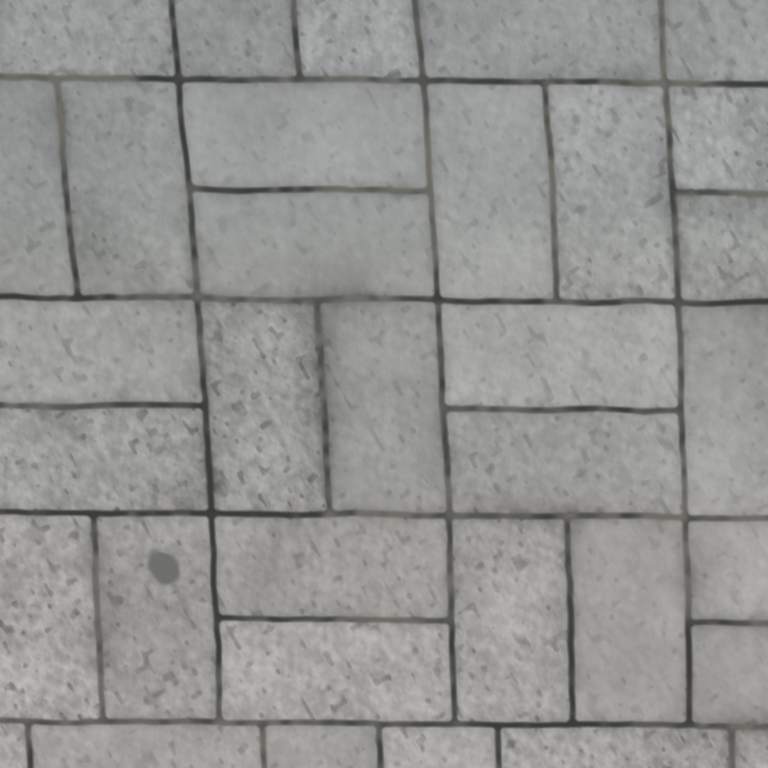
Reproduce this texture procedurally as a WebGL 2 fragment shader.

```glsl
#version 300 es
precision highp float;
// Basket-weave concrete paving: square cells hold two bricks each, turned by
// a quarter from cell to cell, on a slightly skewed and bowed grid. Rounded-box
// distances give the joints; layered value noise gives grain, pits and stains.

#define JOINT_HALF 0.0036   // half width of a joint
#define CORNER 0.006        // brick corner radius
#define SOFTNESS 0.0026     // blur of the joint edge
#define WOBBLE 0.0045       // unevenness of the joint lines
#define GRAIN_SCALE 125.0   // grains across the canvas
#define GRAIN_DEPTH 0.19    // contrast of the grain
#define PIT_DEPTH 0.13      // darkness of the pits
#define TONE_SPREAD 0.055   // brightness range between bricks
#define ROW_SHIFT 0.18      // sideways slip of the bottom course

uniform vec2 u_resolution;
out vec4 fragColor;

const vec3 COOL_GREY = vec3(0.595, 0.607, 0.603);
const vec3 WARM_GREY = vec3(0.640, 0.634, 0.620);
const vec3 JOINT_DARK = vec3(0.235, 0.240, 0.230);
const vec3 JOINT_DUSTY = vec3(0.430, 0.425, 0.405);
const vec3 STAIN_GREY = vec3(0.405, 0.410, 0.400);

float hash(vec2 p) {
  return fract(sin(dot(p, vec2(127.1, 311.7))) * 43758.5453);
}

float noise(vec2 p) {
  vec2 i = floor(p), f = fract(p);
  f = f * f * (3.0 - 2.0 * f);
  return mix(mix(hash(i), hash(i + vec2(1, 0)), f.x),
             mix(hash(i + vec2(0, 1)), hash(i + vec2(1, 1)), f.x), f.y);
}

float fbm(vec2 p) {
  float sum = 0.0, amp = 0.5;
  for (int i = 0; i < 4; i++) {
    sum += amp * noise(p);
    p = mat2(0.8, 0.6, -0.6, 0.8) * p * 2.03 + 17.0;
    amp *= 0.5;
  }
  return sum / 0.9375;
}

float roundedBox(vec2 p, vec2 halfSize, float radius) {
  vec2 q = abs(p) - halfSize + radius;
  return length(max(q, 0.0)) + min(max(q.x, q.y), 0.0) - radius;
}

// Canvas position (y downward) to cell coordinates on the bowed grid.
vec2 pavingGrid(vec2 p, vec2 cellSize) {
  float drop = p.y - 0.104 - 0.008 * (p.x - 0.5);
  float left = 0.2214 + 0.105 * p.y - 0.037 * p.y * p.y;
  vec2 grid = vec2((p.x - left) / cellSize.x, 3.446 * drop + 0.157 * drop * drop);
  grid.x -= ROW_SHIFT * step(3.0, grid.y);
  return grid;
}

void main() {
  vec2 uv = gl_FragCoord.xy / u_resolution;
  vec2 p = vec2(uv.x, 1.0 - uv.y);
  float pixel = 1.0 / min(u_resolution.x, u_resolution.y);

  // Find the cell, its direction and the brick inside it
  vec2 bend = vec2(noise(p * 13.0), noise(p * 13.0 + 41.0)) - 0.5;
  bend += 0.4 * (vec2(noise(p * 50.0), noise(p * 50.0 + 23.0)) - 0.5);
  vec2 cellSize = vec2(mix(0.319, 0.304, p.y), 0.28);
  vec2 grid = pavingGrid(p + bend * WOBBLE, cellSize);
  vec2 cell = floor(grid);
  bool upright = mod(cell.x + cell.y, 2.0) > 0.5;
  vec2 pieces = upright ? vec2(2, 1) : vec2(1, 2);
  vec2 inCell = fract(grid) * pieces;
  vec2 brick = cell * 2.0 + floor(inCell);
  vec2 brickSize = cellSize / pieces;
  float edge = roundedBox((fract(inCell) - 0.5) * brickSize,
                          brickSize * 0.5 - JOINT_HALF, CORNER);

  // Brick tone, cooler at the top, with broad clouding
  float tone = hash(brick + 3.7);
  float roughness = mix(0.35, 1.0, hash(brick + 9.1)) * mix(0.7, 1.1, p.y);
  vec3 color = mix(COOL_GREY, WARM_GREY, smoothstep(0.0, 0.9, p.y));
  color += (tone - 0.5) * TONE_SPREAD;
  color += (fbm(p * 9.0 + brick) - 0.5) * 0.10;

  // Slanted grain and scattered pits
  vec2 slanted = mat2(0.87, 0.5, -0.5, 0.87) * p * GRAIN_SCALE * vec2(1.0, 0.72);
  float grain = 0.65 * noise(slanted) + 0.35 * noise(slanted * 2.1 + 8.0);
  color += (grain - 0.5) * GRAIN_DEPTH * roughness;
  float pits = smoothstep(0.72, 0.95, noise(slanted * 0.85 + 57.0));
  color -= pits * PIT_DEPTH * roughness;

  // Grime along some edges, worn arrises and one dark spot
  float grime = smoothstep(0.52, 0.75, fbm(p * 6.0 + 31.0));
  color -= 0.11 * grime * exp(edge / 0.025);
  color -= 0.07 * exp(min(edge, 0.0) / 0.005);
  vec2 spot = mat2(0.75, -0.66, 0.66, 0.75) * (p - vec2(0.211, 0.738));
  float spotEdge = length(spot * vec2(0.75, 1.1)) + 0.010 * (noise(p * 70.0) - 0.5);
  color = mix(color, STAIN_GREY, 0.85 * (1.0 - smoothstep(0.015, 0.024, spotEdge)));

  // Joints, partly filled with pale dust
  float dust = 0.75 * fbm(p * 8.0 + 73.0) + 0.25 * noise(p * 70.0);
  vec3 joint = mix(JOINT_DARK, JOINT_DUSTY, smoothstep(0.3, 0.68, dust));
  float soft = max(SOFTNESS, pixel);
  color = mix(color, joint, smoothstep(-soft, soft, edge));

  fragColor = vec4(clamp(color, 0.0, 1.0), 1.0);
}
```
